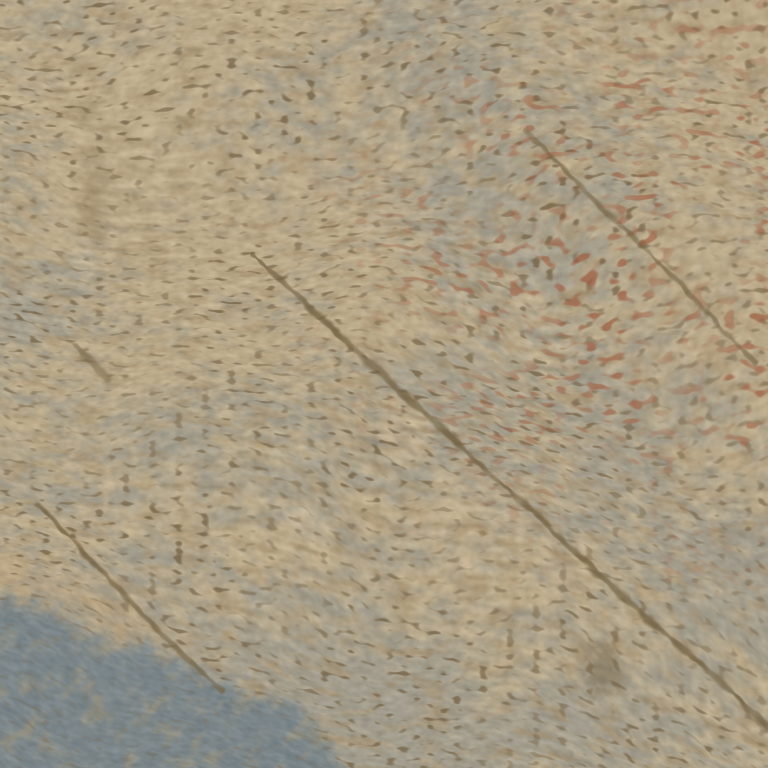
Give the GLSL for this texture, as a Shadertoy shader.

```glsl
// A weathered, brushed plaster surface in sand and grey with diagonal cracks.
// Stretched gradient noise along bent strokes gives grain, pits and rust flecks;
// segment distances give the cracks, and a ragged edge bounds the blue corner.

float gradientNoise(vec2 p) {
    vec2 cell = floor(p), f = p - cell;
    vec2 s = f * f * f * (f * (f * 6.0 - 15.0) + 10.0);
    float corner[4];
    for (int i = 0; i < 4; i++) {
        vec2 o = vec2(i & 1, i >> 1);
        float angle = 6.2832 * fract(sin(dot(cell + o, vec2(127.1, 311.7))) * 43758.5);
        corner[i] = dot(vec2(cos(angle), sin(angle)), f - o);
    }
    return mix(mix(corner[0], corner[1], s.x), mix(corner[2], corner[3], s.x), s.y);
}

float fbm(vec2 p) {
    float sum = 0.0, amp = 1.0;
    for (int i = 0; i < 4; i++) {
        sum += amp * gradientNoise(p);
        p = mat2(1.6, 1.2, -1.2, 1.6) * p + 7.3;
        amp *= 0.5;
    }
    return sum;
}

// Coverage of a ragged groove from a to b, with uneven width
float crack(vec2 p, vec2 a, vec2 b, float width) {
    p += 0.003 * vec2(gradientNoise(p * 45.0), gradientNoise(p * 45.0 + 31.0));
    p.y += 0.008 * gradientNoise(p * 7.0 + 3.0);
    vec2 along = b - a;
    float t = clamp(dot(p - a, along) / dot(along, along), 0.0, 1.0);
    float dist = length(p - a - t * along);
    float w = width * (1.0 + 0.9 * gradientNoise(p * 28.0) + 0.5 * gradientNoise(p * 90.0));
    return (1.0 - smoothstep(0.3 * w, 1.5 * w, dist)) * (0.85 + 0.5 * gradientNoise(p * 38.0 + 9.0));
}

// Soft round blot with a noisy rim
float blot(vec2 p, vec2 center, vec2 radius) {
    return 1.0 - smoothstep(0.2, 1.1, length((p - center) / radius) + 0.5 * fbm(p * 40.0));
}

void mainImage(out vec4 fragColor, in vec2 fragCoord) {
    vec2 p = fragCoord / iResolution.xy;

    // Stroke space: level at the top, sloping down to the right below
    vec2 q = p;
    q.y += p.x * (0.30 * (1.0 - p.y) - 0.06) + 0.05 * gradientNoise(p * 3.5);

    float broad = fbm(p * vec2(2.5, 4.0) + 2.0);
    float streak = fbm(q * vec2(7.0, 28.0));
    float grain = gradientNoise(q * vec2(60.0, 140.0)) + 0.7 * gradientNoise(q * vec2(110.0, 190.0) + 17.0);
    float mottle = fbm(q * vec2(32.0, 65.0) + 11.0);

    // Cool grey showing through warm sand, with ochre streaks
    float warmth = 0.6 * broad + 0.3 * streak + 0.4 * mottle + 0.35 * (p.y - 0.42);
    warmth += 0.25 * blot(p, vec2(0.16, 0.27), vec2(0.25, 0.12));
    vec3 color = mix(vec3(0.635, 0.615, 0.555), vec3(0.735, 0.67, 0.545), smoothstep(-0.4, 0.35, warmth));
    float ochre = smoothstep(-0.1, 0.6, fbm(q * vec2(22.0, 60.0) + 23.0));
    color = mix(color, vec3(0.66, 0.575, 0.44), 0.6 * ochre);
    color += 0.055 * grain + 0.03 * mottle;

    // Fine brush ridges, strongest in loose patches
    float ridgePatch = smoothstep(-0.1, 0.5, fbm(p * 4.0 + 14.0));
    color += 0.09 * ridgePatch * gradientNoise(q * vec2(14.0, 125.0) + 5.0);

    // Blue corner with a ragged upper edge and warm fringe
    float edge = 0.222 - 0.36 * p.x - 0.065 * smoothstep(0.37, 0.46, p.x) - p.y;
    edge += 0.022 * fbm(p * 12.0) + 0.012 * fbm(p * 55.0);
    float blue = smoothstep(-0.018, 0.025, edge);
    float fringe = exp(-pow((edge + 0.025) / 0.025, 2.0)) * smoothstep(0.4, 0.0, p.x);
    color = mix(color, vec3(0.74, 0.62, 0.46), 0.35 * fringe);
    float slanted = fbm(mat2(0.7, -0.7, 0.7, 0.7) * p * vec2(24.0, 40.0));
    vec3 blueGrey = mix(vec3(0.465, 0.515, 0.54), vec3(0.56, 0.55, 0.495), smoothstep(-0.1, 0.8, slanted));
    color = mix(color, blueGrey + 0.04 * grain + 0.03 * mottle, 0.92 * blue);

    // Brown pits and short scratches
    float density = 0.45 + 0.35 * smoothstep(-0.3, 0.4, fbm(p * 5.0 + 8.0));
    float pits = smoothstep(0.17, 0.5, gradientNoise(q * vec2(58.0, 150.0) + 51.0));
    color = mix(color, vec3(0.46, 0.39, 0.28), density * pits * (1.0 - 0.6 * blue));

    // Rust flecks gathered toward the upper right
    float rustZone = 1.0 - smoothstep(0.15, 0.6, length((p - vec2(0.93, 0.66)) * vec2(0.9, 1.1)));
    rustZone *= smoothstep(-0.45, 0.35, fbm(p * 7.0 + 19.0));
    float rust = smoothstep(0.08, 0.38, gradientNoise(q * vec2(50.0, 125.0) + 77.0));
    color = mix(color, vec3(0.62, 0.38, 0.27), 0.75 * rust * rustZone);

    // Faint stains
    float stain = 0.22 * blot(p, vec2(0.125, 0.75), vec2(0.025, 0.12));
    stain += 0.5 * blot(p, vec2(0.785, 0.13), vec2(0.035, 0.045));
    color = mix(color, vec3(0.46, 0.40, 0.29), stain);

    // Diagonal cracks, the long one through the middle
    float groove = crack(p, vec2(0.328, 0.668), vec2(1.0, 0.052), 0.0042);
    groove = max(groove, 0.75 * crack(p, vec2(0.684, 0.83), vec2(0.983, 0.53), 0.0034));
    groove = max(groove, 0.9 * crack(p, vec2(0.05, 0.338), vec2(0.289, 0.099), 0.0034));
    groove = max(groove, 0.65 * crack(p, vec2(0.098, 0.55), vec2(0.14, 0.505), 0.005));
    color = mix(color, vec3(0.45, 0.385, 0.265), 0.85 * clamp(groove, 0.0, 1.0));

    fragColor = vec4(clamp(color, 0.0, 1.0), 1.0);
}
```
